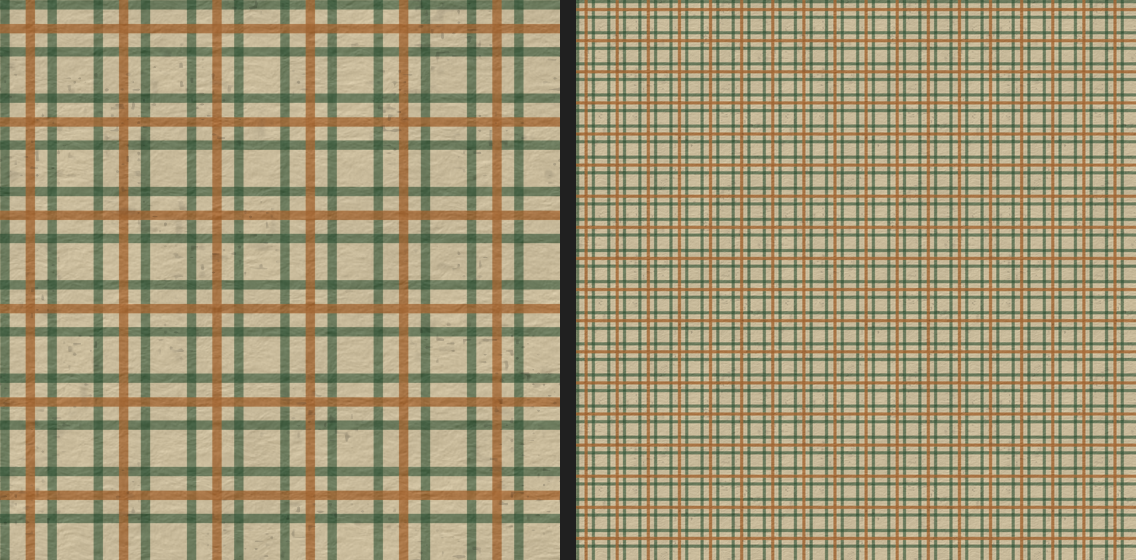
Left: one tile. Right: repeated 3 by 3.
Write a Shadertoy shader that draws this pattern.

```glsl
// Seamless windowpane plaid in translucent green and rust bands on worn, cream plaster.

float hash(vec2 p) {
    vec3 q = fract(p.xyx * vec3(0.1031, 0.1030, 0.0973));
    q += dot(q, q.yzx + 33.33);
    return fract((q.x + q.y) * q.z);
}

// Value noise that wraps over the unit square; freq must be whole numbers
float noise(vec2 uv, vec2 freq) {
    vec2 p = uv * freq, i = floor(p), f = fract(p);
    f = f * f * (3.0 - 2.0 * f);
    vec2 a = mod(i, freq), b = mod(i + 1.0, freq);
    return mix(mix(hash(a), hash(vec2(b.x, a.y)), f.x),
               mix(hash(vec2(a.x, b.y)), hash(b), f.x), f.y);
}

// Plaster height, drawn out sideways into trowel strokes
float relief(vec2 uv) {
    uv += 0.012 * vec2(noise(uv, vec2(23.0)), noise(uv, vec2(31.0)));
    return 0.5 * noise(uv, vec2(46.0, 108.0))
         + 0.3 * noise(uv, vec2(95.0, 190.0))
         + 0.2 * noise(uv, vec2(210.0, 290.0));
}

// Coverage of a repeating band, with position and width in units of one repeat
float band(float x, float center, float softness) {
    float d = abs(fract(x - center + 0.5) - 0.5) - 0.05;
    return 1.0 - smoothstep(-softness, softness, d);
}

void mainImage(out vec4 fragColor, in vec2 fragCoord) {
    const float REPEATS = 6.0;
    vec2 uv = fragCoord / iResolution.xy;
    vec2 cell = vec2(uv.x, 1.0 - uv.y) * REPEATS;
    vec2 softness = 0.75 * REPEATS / iResolution.xy;

    // Green pairs darken where they cross
    vec3 green = vec3(0.155, 0.30, 0.19);
    float greenX = max(band(cell.x, 0.053, softness.x), band(cell.x, 0.559, softness.x));
    float greenY = max(band(cell.y, 0.052, softness.y), band(cell.y, 0.555, softness.y));
    vec3 color = vec3(0.785, 0.73, 0.605);
    color = mix(color, green, 0.57 * greenX);
    color = mix(color, green, 0.57 * greenY);

    // Rust bands lie over the green
    vec3 rust = vec3(0.635, 0.40, 0.20);
    color = mix(color, rust, 0.80 * band(cell.x, 0.325, softness.x));
    color = mix(color, rust, 0.80 * band(cell.y, 0.307, softness.y));

    // Raking light across the plaster
    float light = relief(uv) - relief(uv + vec2(-0.0012, 0.002));
    color += 0.22 * light;

    // Broad mottling and fine grain
    float mottle = 0.6 * noise(uv, vec2(9.0)) + 0.4 * noise(uv, vec2(27.0, 34.0));
    color *= 1.0 + 0.06 * (mottle - 0.5) + 0.03 * (noise(uv, vec2(383.0)) - 0.5);

    // Pits and scuffs gathered in patches
    float patches = smoothstep(0.45, 0.8, noise(uv, vec2(13.0)));
    float pits = smoothstep(0.78, 0.95, noise(uv, vec2(105.0, 150.0)));
    float scuffs = smoothstep(0.72, 0.95, noise(uv, vec2(47.0, 61.0)));
    color *= 1.0 - patches * (0.16 * pits + 0.09 * scuffs);

    fragColor = vec4(clamp(color, 0.0, 1.0), 1.0);
}
```
